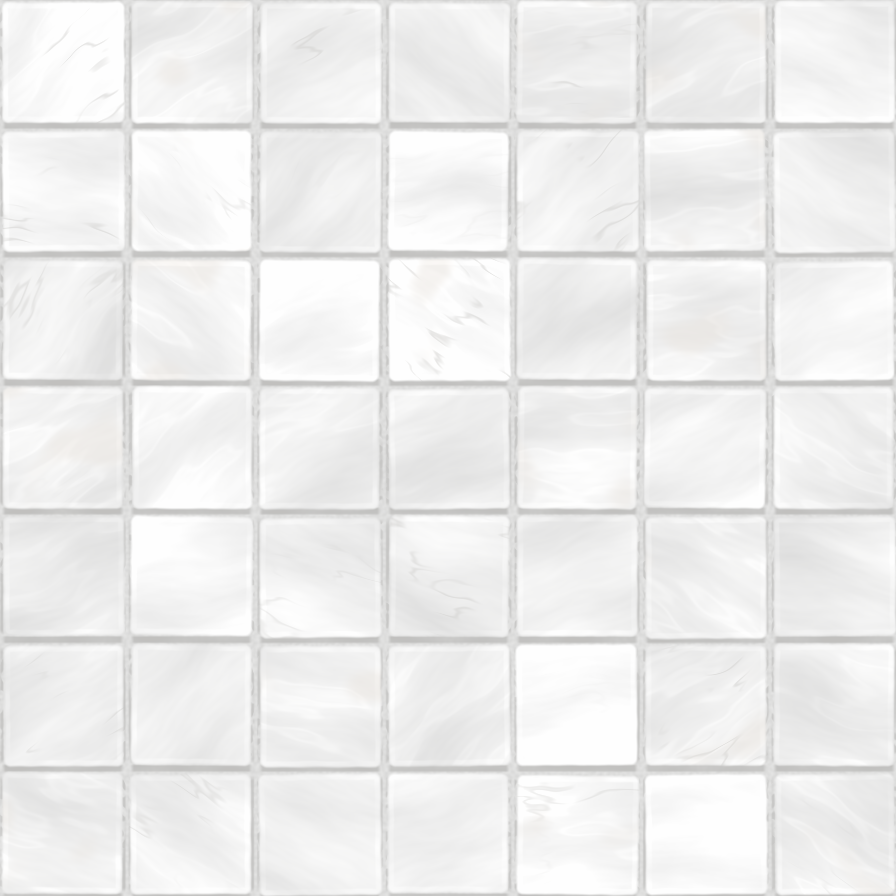
Write a three.js fragment shader that draws this texture.

```glsl
// Seven by seven mosaic of pale, veined shell tiles with rounded corners and soft grey grout.
varying vec2 vUv;

// Layout; lengths below PITCH are in units of one cell
const vec2 ORIGIN = vec2(-0.0016, -0.0026);
const float PITCH = 0.1435;
const float HALF_TILE = 0.468;
const float CORNER = 0.05;
const float SOFT = 0.013;
const float SIZE_JITTER = 0.007;
const float SHIFT_JITTER = 0.009;
const float TILT_JITTER = 0.014;

// Colours and strengths
const vec3 TILE_GREY = vec3(0.932, 0.932, 0.931);
const vec3 TILE_WHITE = vec3(0.988);
const vec3 GROUT = vec3(0.872, 0.872, 0.869);
const vec3 GROUT_DARK = vec3(0.755, 0.753, 0.747);
const vec3 VEIN = vec3(0.84, 0.837, 0.83);
const vec3 STAIN = vec3(0.915, 0.897, 0.876);
const float CLOUD = 0.085;
const float SATIN = 0.062;
const float GRAIN = 0.011;
const float RIM_LIGHT = 0.025;

vec2 hash2(vec2 p) {
  vec3 q = fract(vec3(p.xyx) * vec3(0.1031, 0.1030, 0.0973));
  q += dot(q, q.yzx + 33.33);
  return fract((q.xx + q.yz) * q.zy);
}

vec2 gradient(vec2 cell) {
  float angle = 6.2832 * hash2(cell + 71.0).x;
  return vec2(cos(angle), sin(angle));
}

// Gradient noise, roughly -0.7 to 0.7
float noise(vec2 p) {
  vec2 i = floor(p), f = fract(p);
  vec2 w = f * f * f * (f * (f * 6.0 - 15.0) + 10.0);
  vec2 e = vec2(1.0, 0.0);
  float low = mix(dot(gradient(i), f), dot(gradient(i + e), f - e), w.x);
  float high = mix(dot(gradient(i + e.yx), f - e.yx), dot(gradient(i + 1.0), f - 1.0), w.x);
  return mix(low, high, w.y);
}

float fbm(vec2 p) {
  float sum = 0.0, gain = 0.6;
  for (int k = 0; k < 3; k++) {
    sum += gain * noise(p);
    p = p * 2.03 + 17.0;
    gain *= 0.5;
  }
  return sum;
}

vec2 rotate(vec2 p, float a) {
  return vec2(cos(a) * p.x + sin(a) * p.y, cos(a) * p.y - sin(a) * p.x);
}

float roundedBox(vec2 p, vec2 halfSize, float r) {
  vec2 q = abs(p) - halfSize + r;
  return length(max(q, 0.0)) + min(max(q.x, q.y), 0.0) - r;
}

// Grout: shadow under each row, uneven shade and flecks in the columns, pale joints
vec3 groutColor(vec2 g) {
  vec2 q = fract(g + 0.5) - 0.5;
  float row = 1.0 - smoothstep(0.014, 0.038, abs(q.y - 0.012));
  row *= smoothstep(0.02, 0.06, abs(q.x)) * (0.9 + 0.4 * noise(g * vec2(3.0, 9.0)));
  float side = 1.0 - smoothstep(0.004, 0.022, abs(abs(q.x) - 0.026));
  float flecks = smoothstep(-0.12, 0.25, noise(vec2(g.x * 22.0, g.y * 15.0)));
  float leaning = smoothstep(-0.2, 0.35, noise(vec2(g.x * 12.0, g.y * 1.7) + 5.0));
  float column = side * max(0.75 * flecks, 0.8 * leaning) * smoothstep(0.04, 0.09, abs(q.y));
  float shade = clamp(max(row, column), 0.0, 1.0);
  return mix(GROUT + 0.04 * noise(g * 30.0), GROUT_DARK, shade);
}

// Shell surface: broad clouds, satin bands, fine grain, sparse veins and faint warm stains
vec3 tileColor(vec2 p, vec2 id) {
  vec2 tone = hash2(id + 3.0), kind = hash2(id + 29.0);
  vec2 seed = 40.0 * hash2(id + 53.0);
  vec2 u = rotate(p, mix(-0.75, 1.0, kind.x));
  u.y += 0.1 * noise(p * 1.8 + seed);

  float cloud = noise(u * vec2(0.8, 1.9) + seed + 13.0);
  float satin = fbm(u * vec2(0.9, 3.6) + seed);
  float grain = noise(u * vec2(6.0, 24.0) + seed);
  float whiteness = smoothstep(0.25, 1.0, tone.x);
  vec3 color = mix(TILE_GREY, TILE_WHITE, whiteness);
  color += CLOUD * cloud + SATIN * satin + GRAIN * grain;

  // Sheen along some bands
  float glint = 1.0 - smoothstep(0.0, 0.08, abs(satin - 0.12));
  color += 0.02 * glint * smoothstep(0.3, 0.9, tone.y);

  // Soft dark veins, limited to patches on the livelier tiles
  float streak = fbm(u * vec2(1.2, 5.0) + seed.yx + 9.0);
  float patches = smoothstep(0.05, 0.35, noise(p * 2.3 + seed.yx));
  float thin = 1.0 - smoothstep(0.0, 0.06, abs(streak));
  color = mix(color, VEIN, 0.6 * thin * patches * smoothstep(0.5, 0.85, kind.y));

  float stain = smoothstep(0.15, 0.45, noise(p * 2.1 + seed + 5.0));
  return mix(color, STAIN, 0.5 * stain * step(0.78, tone.y));
}

void main() {
  vec2 g = (vUv - ORIGIN) / PITCH;
  vec2 id = floor(g);

  // Slightly irregular placement and outline of each tile
  vec2 shift = (hash2(id + 11.0) - 0.5) * 2.0 * SHIFT_JITTER;
  vec2 size = HALF_TILE + (hash2(id + 19.0) - 0.5) * 2.0 * SIZE_JITTER;
  float tilt = (hash2(id + 37.0).x - 0.5) * 2.0 * TILT_JITTER;
  vec2 p = rotate(fract(g) - 0.5 - shift, tilt);
  float d = roundedBox(p, size, CORNER) + 0.007 * noise(g * 7.0);

  // Pale bevel just inside the edge, then tile over grout
  vec3 tile = tileColor(p, id);
  float rim = 1.0 - smoothstep(0.008, 0.025, abs(d + 0.03));
  tile += RIM_LIGHT * rim * (0.7 + noise(g * 6.0));
  float cover = 1.0 - smoothstep(-SOFT, SOFT, d);
  vec3 color = mix(groutColor(g), min(tile, vec3(0.995)), cover);
  gl_FragColor = vec4(color, 1.0);
}
```
